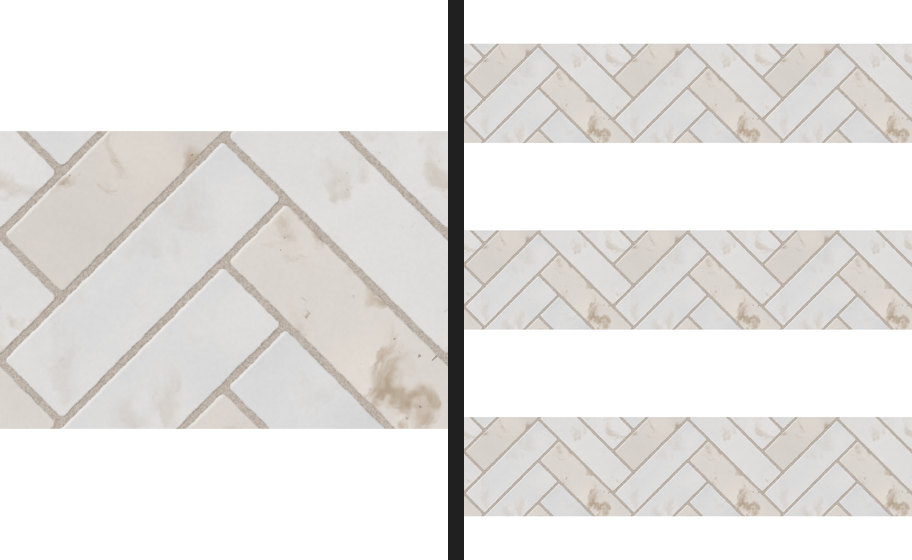
Left: one tile. Right: repeated 3 by 3.
This texture is drawn by a Shadertoy shader. Its source:

```glsl
// Herringbone of honed marble planks with sandy grout, in a band between white margins.

// Lengths are fractions of the canvas width
const float PLANK_W = 0.28;               // plank width, with plank length = 1 on the diagonal axes
const float JOINT = 0.0165;               // grout width
const float CORNER = 0.011;               // corner radius
const float BAND_HALF = 0.332;            // half height of the tiled band
const vec2 ORIGIN = vec2(0.138, -0.319);  // a plank corner, measured from mid height
const float DIAGONAL = 0.70710678;
const float GRAIN_CELLS = 190.0;          // grout grains across, whole so that it wraps

const vec3 MARGIN = vec3(1.0);
const vec3 COOL_MARBLE = vec3(0.868, 0.868, 0.870);
const vec3 WARM_MARBLE = vec3(0.848, 0.824, 0.797);
const vec3 STAIN = vec3(0.660, 0.575, 0.480);
const vec3 RIM_LIGHT = vec3(0.945, 0.940, 0.930);
const vec3 GROUT = vec3(0.750, 0.710, 0.670);
const vec3 GROUT_DARK = vec3(0.610, 0.565, 0.525);

float hash(vec2 p) {
    vec3 q = fract(vec3(p.xyx) * 0.1031);
    q += dot(q, q.yzx + 33.33);
    return fract((q.x + q.y) * q.z);
}

// Value noise whose x axis repeats after wrap cells
float noise(vec2 p, float wrap) {
    vec2 i = floor(p), f = fract(p);
    f = f * f * (3.0 - 2.0 * f);
    float x0 = mod(i.x, wrap), x1 = mod(i.x + 1.0, wrap);
    return mix(mix(hash(vec2(x0, i.y)), hash(vec2(x1, i.y)), f.x),
               mix(hash(vec2(x0, i.y + 1.0)), hash(vec2(x1, i.y + 1.0)), f.x), f.y);
}

float clouds(vec2 p) {
    float sum = 0.0, amp = 0.5;
    for (int i = 0; i < 5; i++) {
        sum += amp * noise(p, 4096.0);
        p = mat2(1.6, 1.2, -1.2, 1.6) * p + 17.3;
        amp *= 0.5;
    }
    return sum;
}

float roundBox(vec2 p, vec2 halfSize, float r) {
    vec2 q = abs(p) - halfSize + r;
    return length(max(q, 0.0)) + min(max(q.x, q.y), 0.0) - r;
}

// Position inside the plank under a point; id = (step along the column, direction)
void findPlank(vec2 diag, out vec2 local, out vec2 id) {
    local = vec2(0.0);
    id = vec2(0.0);
    for (int c = -1; c <= 1; c++) {
        vec2 s = diag + vec2(-c, c);
        float row = floor(s.y / PLANK_W);
        vec2 rising = s - row * PLANK_W;
        if (rising.x >= 0.0 && rising.x < 1.0) { local = rising; id = vec2(row, 0.0); }
        float col = floor((s.x - 1.0) / PLANK_W);
        vec2 falling = s - vec2(1.0 + col * PLANK_W, (col + 1.0) * PLANK_W - 1.0);
        if (falling.y >= 0.0 && falling.y < 1.0) { local = falling; id = vec2(col, 1.0); }
    }
}

vec3 marble(vec2 p, vec2 id) {
    float seed = hash(id + 41.0);
    float warmth = mod(id.x + 2.0 - id.y, 3.0) < 0.5 ? 0.95 : 0.3 * seed;
    vec2 q = p + 20.0 + 13.0 * vec2(seed, hash(id + 73.0));
    float soft = clouds(q * 7.0);
    float veins = clouds(q * 11.0 + 2.5 * soft);
    vec3 color = mix(COOL_MARBLE, WARM_MARBLE, clamp(warmth + 0.5 * (soft - 0.5), 0.0, 1.0));
    color += 0.07 * (soft - 0.48) + 0.03 * (seed - 0.5);
    // Rusty blotches and a few pits, mostly in warm planks
    float blotch = smoothstep(0.52, 0.78, veins) * smoothstep(0.36, 0.62, soft);
    color = mix(color, STAIN, blotch * (0.08 + 0.75 * warmth));
    float pit = smoothstep(0.91, 0.99, noise(q * 75.0, 4096.0)) * smoothstep(0.5, 0.65, veins);
    color = mix(color, STAIN * 0.75, 0.6 * pit * warmth);
    return color + 0.012 * (noise(q * 160.0, 4096.0) - 0.5);
}

void mainImage(out vec4 fragColor, in vec2 fragCoord) {
    float px = 1.0 / iResolution.x;
    vec2 p = (fragCoord - vec2(0.0, 0.5 * iResolution.y)) * px;
    vec2 d = p - ORIGIN;
    vec2 local, id;
    findPlank(vec2(d.x + d.y, d.y - d.x), local, id);

    // Plank outline, slightly worn
    vec2 size = id.y < 0.5 ? vec2(1.0, PLANK_W) : vec2(PLANK_W, 1.0);
    vec2 halfSize = 0.5 * size * DIAGONAL - 0.5 * JOINT;
    vec2 q = (local - 0.5 * size) * DIAGONAL;
    float grain = noise(p * GRAIN_CELLS, GRAIN_CELLS);
    float wear = noise(p * 60.0, 60.0);
    float edge = roundBox(q, halfSize, CORNER) + 0.0026 * (wear - 0.5) + 0.0012 * (grain - 0.5);

    // Grout, shaded beside the planks and deepest under their lower edge
    float fine = noise(p * 2.0 * GRAIN_CELLS, 2.0 * GRAIN_CELLS);
    float lower = 1.0 - smoothstep(0.0, 0.006, q.y + halfSize.y);
    float shade = (1.0 - smoothstep(0.0, 0.006, edge)) * (0.2 + 0.4 * lower);
    vec3 grout = mix(GROUT, GROUT_DARK, clamp(shade + 0.5 * (grain - 0.4), 0.0, 1.0));
    grout += 0.09 * (fine - 0.5);

    // Stone with a bright rim on the upper left side
    vec3 stone = marble(q, id);
    float rim = 1.0 - smoothstep(0.001, 0.010, halfSize.y - q.y);
    stone = mix(stone, RIM_LIGHT, rim * (0.45 + 0.5 * wear));
    stone *= 1.0 - 0.05 * smoothstep(-0.004, 0.0, edge) * (1.0 - rim);

    vec3 color = mix(stone, grout, smoothstep(-px, px, edge));
    color = mix(color, MARGIN, smoothstep(-0.5 * px, 0.5 * px, abs(p.y) - BAND_HALF));
    fragColor = vec4(clamp(color, 0.0, 1.0), 1.0);
}
```
